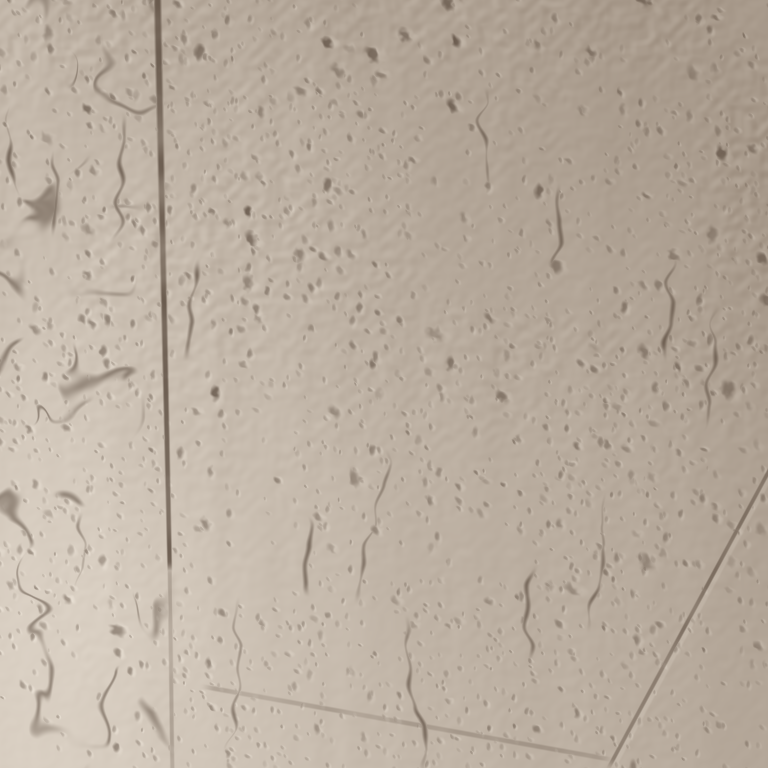
A Shadertoy shader for this texture:

```glsl
// Weathered plaster wall: pitted, cracked and crossed by thin joints in warm side light.

const vec3 SHADE_TONE = vec3(0.59, 0.53, 0.47);
const vec3 LIGHT_TONE = vec3(0.85, 0.81, 0.76);
const vec3 CREVICE_TONE = vec3(0.34, 0.28, 0.23);
const vec2 LIGHT_STEP = vec2(0.0028, -0.0030);
const float PIT_TILT = 0.45;
const float GRAIN_SCALE = 95.0;
const float GRAIN_RELIEF = 0.38;
const float RIM_GAIN = 0.20;
const int CRACK_COUNT = 15;

float hash(vec2 p) {
    return fract(sin(dot(p, vec2(127.1, 311.7))) * 43758.5453);
}

float noise(vec2 p) {
    vec2 i = floor(p), f = fract(p);
    f = f * f * (3.0 - 2.0 * f);
    float low = mix(hash(i), hash(i + vec2(1, 0)), f.x);
    float high = mix(hash(i + vec2(0, 1)), hash(i + vec2(1, 1)), f.x);
    return mix(low, high, f.y);
}

// How rough the plaster is: patchy, coarser towards the top
float roughness(vec2 p) {
    float patches = smoothstep(0.2, 0.7, noise(p * 6.0 + 4.0));
    return mix(0.22, 1.0, smoothstep(0.3, 0.75, p.y)) * mix(0.25, 1.0, patches);
}

// Tilted oval pits: x is the hollow, y the lit rim beside it
vec2 pits(vec2 p, float cells, float share, float radius) {
    vec2 marks = vec2(0.0);
    for (int j = -1; j <= 1; j++)
    for (int i = -1; i <= 1; i++) {
        vec2 cell = floor(p * cells) + vec2(i, j);
        vec2 centre = (cell + vec2(hash(cell), hash(cell + 17.0))) / cells;
        float keep = step(hash(cell + 7.3), share * roughness(centre));
        float size = radius * mix(0.5, 1.0, hash(cell + 3.1));
        float depth = keep * mix(0.35, 1.0, hash(cell + 5.7));
        float angle = PIT_TILT + (hash(cell + 9.2) - 0.5) * 1.1;
        vec2 across = vec2(cos(angle), sin(angle));
        vec2 along = vec2(-across.y, across.x);
        vec2 offset = p - centre + (noise(p * 170.0) - 0.5) * size * 0.7;
        vec2 d = vec2(dot(offset, across), dot(offset, along) / 1.7) / size;
        vec2 lit = d - vec2(0.85, -0.45);
        marks.x = max(marks.x, depth * (1.0 - smoothstep(0.3, 1.25, length(d))));
        marks.y = max(marks.y, depth * (1.0 - smoothstep(0.3, 1.4, length(lit))));
    }
    return marks;
}

// Wandering, broken cracks that run mostly downwards
float cracks(vec2 p) {
    float dark = 0.0;
    for (int i = 0; i < CRACK_COUNT; i++) {
        float id = float(i);
        float span = mix(0.05, 0.11, hash(vec2(id, 2.0)));
        vec2 middle = vec2(fract(id * 0.618 + 0.07), mix(0.08, 0.85, hash(vec2(id, 5.0))));
        float y = p.y - middle.y;
        float slant = (hash(vec2(id, 8.0)) - 0.4) * 0.35;
        float wobble = (noise(vec2(p.y * 38.0, id)) - 0.5) * 0.018;
        float gap = abs(p.x - middle.x - slant * y - wobble);
        float breaks = noise(vec2(p.y * 45.0, id + 30.0));
        float width = mix(0.002, 0.006, breaks);
        float ends = 1.0 - smoothstep(0.6, 1.0, abs(y) / span);
        dark = max(dark, ends * mix(0.15, 0.7, breaks) * (1.0 - smoothstep(0.0, width, gap)));
    }
    return dark;
}

// Thin branching tears in the panel left of the upright joint
float tears(vec2 p) {
    vec2 warp = vec2(noise(p * 24.0), noise(p * 24.0 + 50.0)) - 0.5;
    float ridge = abs(noise(p * vec2(17.0, 12.0) + warp * 1.2) - 0.5);
    float panel = 1.0 - smoothstep(0.19, 0.235, p.x);
    float broken = smoothstep(0.45, 0.7, noise(p * 19.0 + 80.0));
    return panel * broken * (1.0 - smoothstep(0.0, 0.08, ridge)) * 0.5;
}

// Signed distance across a segment in x, fade towards its ends in y
vec2 seam(vec2 p, vec2 a, vec2 b) {
    vec2 dir = normalize(b - a);
    float along = dot(p - a, dir), span = length(b - a);
    float inside = smoothstep(-0.01, 0.01, along) * (1.0 - smoothstep(span - 0.01, span + 0.01, along));
    return vec2(dot(p - a, vec2(-dir.y, dir.x)), inside);
}

float stroke(vec2 s, float width) {
    return s.y * (1.0 - smoothstep(width * 0.3, width, abs(s.x)));
}

void mainImage(out vec4 fragColor, in vec2 fragCoord) {
    vec2 p = fragCoord / iResolution.xy;

    // Broad light falling off to the upper right, with soft stains and streaks
    float tone = 0.97 - 0.52 * p.x - 0.36 * p.y + 0.12 * p.x * p.y;
    vec2 glow = (p - vec2(0.09, 0.30)) / vec2(0.22, 0.45);
    tone += 0.16 * exp(-dot(glow, glow));
    tone += 0.07 * (noise(p * 5.0) - 0.5);
    tone += 0.06 * (noise(p * vec2(45.0, 4.0)) - 0.5);

    // Fine embossed grain
    vec2 q = p + 0.006 * (noise(p * 40.0) - 0.5);
    float slope = noise(q * GRAIN_SCALE) - noise((q + LIGHT_STEP) * GRAIN_SCALE);
    tone += GRAIN_RELIEF * slope * (0.12 + 0.88 * roughness(p));

    // Pits in three sizes
    vec2 coarse = pits(p, 21.0, 0.24, 0.0085);
    vec2 medium = pits(p + 0.37, 44.0, 0.42, 0.0050);
    vec2 fine = pits(p + 0.71, 75.0, 0.40, 0.0034);
    tone += RIM_GAIN * max(coarse.y, max(medium.y, fine.y));
    float dark = max(coarse.x * 0.75, max(medium.x * 0.48, fine.x * 0.32));

    // Cracks and straight joints
    dark = max(dark, max(cracks(p), tears(p)));
    vec2 upright = seam(p, vec2(0.204, 1.05), vec2(0.221, 0.26));
    vec2 tail = seam(p, vec2(0.221, 0.26), vec2(0.225, -0.05));
    vec2 diagonal = seam(p, vec2(0.795, 0.005), vec2(1.03, 0.44));
    vec2 floorSeam = seam(p, vec2(0.27, 0.105), vec2(0.79, 0.012));
    float wear = mix(0.6, 1.0, noise(p * 28.0));
    dark = max(dark, stroke(upright, mix(0.0035, 0.0065, p.y)) * 0.85 * wear);
    dark = max(dark, stroke(tail, 0.004) * 0.32 * wear);
    dark = max(dark, stroke(diagonal, 0.0038) * 0.6 * wear);
    dark = max(dark, stroke(floorSeam, 0.0045) * 0.28 * wear);
    tone += 0.15 * stroke(diagonal + vec2(0.005, 0.0), 0.005);

    vec3 wall = mix(SHADE_TONE, LIGHT_TONE, tone);
    fragColor = vec4(mix(wall, CREVICE_TONE, dark), 1.0);
}
```
